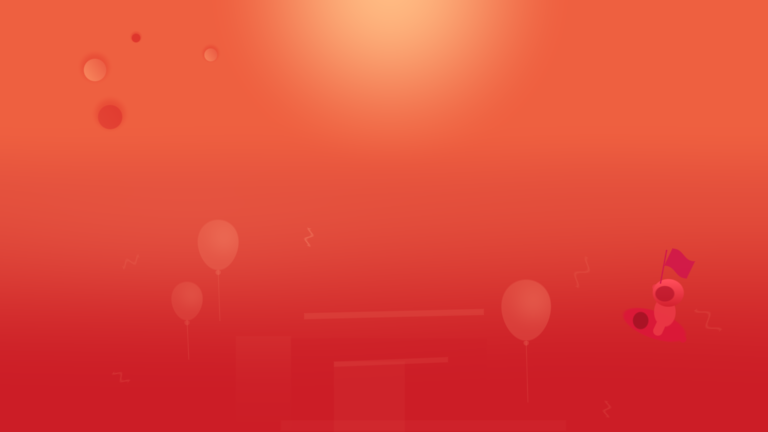
This background is drawn by a Shadertoy shader. Its source:

```glsl
// A warm red festive backdrop: a vertical gradient with a soft lamp glow,
// floating balls, faint balloons, streamers and podium blocks, and a small
// rocket rider. Everything is layered from distance functions, in heights.
#define GLOW_CENTER vec2(0.903, 1.03)
#define GLOW_RADIUS 0.43
#define ORANGE vec3(0.935, 0.375, 0.25)
#define CORAL vec3(0.895, 0.315, 0.235)
#define CRIMSON vec3(0.80, 0.115, 0.15)
#define GLOW_COLOR vec3(1.0, 0.73, 0.51)
#define PALE vec3(0.96, 0.52, 0.41)
#define MAGENTA vec3(0.82, 0.09, 0.29)
#define HAZE_NOISE 0.025

float softEdge;

float fill(float d) { return smoothstep(softEdge, -softEdge, d); }

float ellipse(vec2 p, vec2 r) { return (length(p / r) - 1.0) * min(r.x, r.y); }

float box(vec2 p, vec2 halfSize) {
    vec2 q = abs(p) - halfSize;
    return length(max(q, 0.0)) + min(max(q.x, q.y), 0.0);
}

float segment(vec2 p, vec2 a, vec2 b) {
    vec2 ab = b - a;
    return length(p - a - ab * clamp(dot(p - a, ab) / dot(ab, ab), 0.0, 1.0));
}

mat2 rotation(float a) { return mat2(cos(a), sin(a), -sin(a), cos(a)); }

vec2 gradientAt(vec2 cell) {
    float a = 6.2832 * fract(sin(dot(cell, vec2(127.1, 311.7))) * 4375.5);
    return vec2(cos(a), sin(a));
}

float gradientNoise(vec2 p) {
    vec2 i = floor(p), f = fract(p), u = f * f * (3.0 - 2.0 * f), e = vec2(1, 0);
    float low = mix(dot(gradientAt(i), f), dot(gradientAt(i + e), f - e), u.x);
    float high = mix(dot(gradientAt(i + e.yx), f - e.yx), dot(gradientAt(i + 1.0), f - 1.0), u.x);
    return mix(low, high, u.y);
}

vec3 backdrop(vec2 p) {
    float h = p.y + HAZE_NOISE * gradientNoise(p * vec2(1.5, 3.0));
    vec3 col = mix(CRIMSON, CORAL, smoothstep(0.10, 0.60, h));
    col = mix(col, ORANGE, smoothstep(0.54, 0.72, h));
    // Pale haze on the left of the horizon
    vec2 haze = (p - vec2(0.42, 0.44)) / vec2(0.52, 0.15);
    col = mix(col, PALE, 0.13 * exp(-dot(haze, haze)));
    float glow = 1.0 - smoothstep(0.0, GLOW_RADIUS, length(p - GLOW_CENTER));
    return mix(col, GLOW_COLOR, glow);
}

void drawPodium(inout vec3 col, vec2 p) {
    float fade = smoothstep(0.0, 0.22, p.y);
    col = mix(col, PALE, 0.05 * fade * fill(box(p - vec2(0.61, 0.10), vec2(0.064, 0.122))));
    col = mix(col, CRIMSON, 0.30 * fill(box(p - vec2(0.90, 0.10), vec2(0.227, 0.117))));
    // Upper slab with a lit, slightly sloping rim
    float slope = 0.268 + 0.024 * (p.x - 0.704);
    float slab = box(p - vec2(0.912, slope), vec2(0.208, 0.007));
    col = mix(col, PALE, 0.16 * fill(slab));
    // Front block: lit top and two sides
    col = mix(col, PALE, 0.055 * fill(box(p - vec2(0.855, 0.08), vec2(0.082, 0.083))));
    float topFace = max(abs(p.x - 0.905) - 0.132, abs(p.y - 0.162 - 0.04 * (p.x - 0.9)) - 0.006);
    col = mix(col, PALE, 0.12 * fill(topFace));
    col = mix(col, PALE, 0.05 * fill(box(p - vec2(0.98, 0.015), vec2(0.33, 0.012))));
}

void drawBalls(inout vec3 col, vec2 p) {
    // Center, radius, warmth
    vec4 balls[4] = vec4[4](vec4(0.220, 0.838, 0.026, 0.75), vec4(0.255, 0.729, 0.028, 0.12),
                            vec4(0.315, 0.912, 0.010, 0.0), vec4(0.488, 0.873, 0.015, 0.7));
    for (int i = 0; i < 4; i++) {
        vec4 b = balls[i];
        vec2 q = (p - b.xy) / b.z;
        float halo = length(q - vec2(0.0, 0.25));
        col = mix(col, vec3(0.89, 0.24, 0.18), 0.5 * (1.0 - smoothstep(0.8, 1.6, halo)));
        float lit = clamp(0.5 + 0.4 * dot(q, vec2(-0.7, -0.5)), 0.0, 1.0);
        vec3 tint = mix(vec3(0.87, 0.20, 0.17), vec3(1.0, 0.62, 0.42), b.w * (0.45 + 0.75 * lit));
        col = mix(col, tint, 0.9 * fill((length(q) - 1.0) * b.z));
    }
}

void drawBalloons(inout vec3 col, vec2 p) {
    // Center, width radius, opacity
    vec4 balloons[3] = vec4[3](vec4(0.505, 0.433, 0.047, 0.34), vec4(0.433, 0.303, 0.036, 0.22),
                               vec4(1.218, 0.282, 0.057, 0.32));
    for (int i = 0; i < 3; i++) {
        vec4 b = balloons[i];
        vec2 q = p - b.xy;
        float tall = b.z * 1.24;
        float taper = 1.0 + 0.12 * q.y / tall;
        float body = ellipse(vec2(q.x / taper, q.y), vec2(b.z, tall));
        float knot = ellipse(q + vec2(0.0, tall + 0.005), vec2(0.006));
        float shine = 1.0 - smoothstep(0.0, 1.3, length(q / b.z - vec2(0.3, 0.35)));
        col = mix(col, PALE, b.w * (0.75 + 0.6 * shine) * fill(min(body, knot)));
        float cord = segment(q, vec2(0.0, -tall), vec2(0.004, -tall * 3.0)) - 0.001;
        col = mix(col, PALE, 0.15 * fill(cord));
    }
}

void drawStreamers(inout vec3 col, vec2 p) {
    // Center, half length, tilt
    vec4 streamers[6] = vec4[6](vec4(0.715, 0.451, 0.020, 0.3), vec4(0.303, 0.394, 0.022, 1.2),
                                vec4(1.347, 0.370, 0.035, 0.6), vec4(1.639, 0.259, 0.036, -0.6),
                                vec4(0.280, 0.127, 0.020, -0.8), vec4(1.405, 0.053, 0.018, 0.2));
    for (int i = 0; i < 6; i++) {
        vec4 s = streamers[i];
        vec2 q = rotation(s.w) * (p - s.xy);
        float wave = abs(q.x - 0.3 * s.z * sin(q.y / s.z * 5.0)) * 0.6 - 0.0016;
        float d = max(wave, abs(q.y) - s.z);
        col = mix(col, PALE, (i == 0 ? 0.45 : 0.16) * fill(d));
    }
}

void drawRider(inout vec3 col, vec2 p) {
    vec2 q = p - vec2(1.535, 0.26);
    vec3 suit = vec3(0.92, 0.22, 0.27);
    // Rocket with tail fins and a dark nozzle
    vec2 r = rotation(0.35) * (q - vec2(-0.02, -0.012));
    float rocket = min(ellipse(r, vec2(0.076, 0.031)), segment(q, vec2(0.02, -0.025), vec2(0.046, -0.045)) - 0.008);
    col = mix(col, vec3(0.86, 0.09, 0.22), 0.9 * fill(rocket));
    col = mix(col, vec3(0.62, 0.07, 0.13), 0.8 * fill(ellipse(q - vec2(-0.052, -0.002), vec2(0.018, 0.02))));
    // Body, limbs and helmet
    float body = min(ellipse(q - vec2(0.004, 0.018), vec2(0.025, 0.034)),
                     segment(q, vec2(0.0, 0.0), vec2(-0.012, -0.026)) - 0.011);
    body = min(body, segment(q, vec2(0.0, 0.03), vec2(-0.018, 0.075)) - 0.007);
    col = mix(col, suit, 0.9 * fill(body));
    vec2 head = q - vec2(0.012, 0.062);
    col = mix(col, suit + 0.10 * head.y / 0.035, fill(ellipse(head, vec2(0.036, 0.032))));
    col = mix(col, vec3(0.72, 0.08, 0.16), 0.75 * fill(ellipse(head + vec2(0.008, 0.002), vec2(0.022, 0.018))));
    // Waving flag on its pole
    col = mix(col, MAGENTA, fill(segment(q, vec2(-0.006, 0.085), vec2(0.008, 0.160)) - 0.0015));
    vec2 f = rotation(0.45) * (q - vec2(0.038, 0.130));
    f.y += 0.005 * sin(f.x * 90.0);
    col = mix(col, MAGENTA, 0.9 * fill(box(f, vec2(0.030, 0.022))));
}

void mainImage(out vec4 fragColor, in vec2 fragCoord) {
    vec2 p = fragCoord / iResolution.y;
    softEdge = 1.0 / iResolution.y;
    vec3 col = backdrop(p);
    drawPodium(col, p);
    drawBalls(col, p);
    drawStreamers(col, p);
    drawBalloons(col, p);
    drawRider(col, p);
    fragColor = vec4(col, 1.0);
}
```
